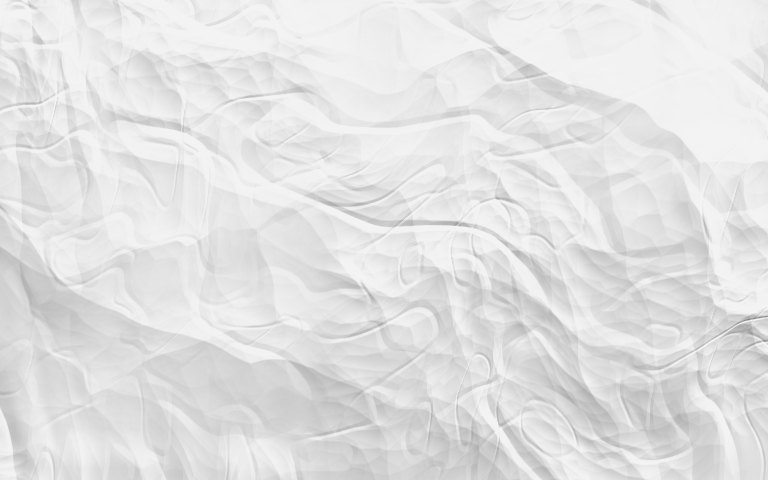
Reproduce this texture procedurally as a Shadertoy shader.

```glsl
const vec2 LIGHT_DIR = vec2(0.5, 0.866);
const vec3 PAPER_TINT = vec3(1.0, 0.997, 1.001);
const float PAPER_WHITE = 0.955;

float hash(vec2 p) {
    return fract(sin(dot(p, vec2(127.1, 311.7))) * 43758.5453);
}

vec2 hash2(vec2 p) {
    return vec2(hash(p), hash(p + 19.7));
}

mat2 rotation(float angle) {
    float c = cos(angle), s = sin(angle);
    return mat2(c, s, -s, c);
}

float noise(vec2 p) {
    vec2 cell = floor(p), f = fract(p);
    f = f * f * f * (f * (f * 6.0 - 15.0) + 10.0);
    float low = mix(hash(cell), hash(cell + vec2(1, 0)), f.x);
    float high = mix(hash(cell + vec2(0, 1)), hash(cell + vec2(1, 1)), f.x);
    return mix(low, high, f.y);
}

vec2 warp(vec2 p, float scale, float amount) {
    vec2 offset = vec2(noise(p * scale), noise(p * scale + 31.4)) - 0.5;
    return p + amount * offset;
}

// Height of curved facets that meet in sharp edges
float facets(vec2 p) {
    vec2 cell = floor(p), f = fract(p);
    float nearest = 8.0;
    for (int y = -1; y <= 1; y++)
    for (int x = -1; x <= 1; x++) {
        vec2 neighbour = vec2(x, y);
        vec2 d = neighbour + hash2(cell + neighbour) - f;
        nearest = min(nearest, dot(d, d));
    }
    return 0.5 * nearest;
}

// Narrow valley along a noise contour
float crease(vec2 p, float width) {
    return min(abs(noise(p) - 0.5), width);
}

// Long upright folds near the two sides
float pleats(vec2 p, float aspect) {
    float left = 1.0 - smoothstep(0.0, 0.28, p.x);
    float right = 1.0 - smoothstep(0.03, 0.16, abs(p.x - 0.88 * aspect));
    float ridge = abs(noise(vec2(p.x * 13.0 + p.y * 1.2, p.y * 1.6)) - 0.5);
    return (left + 0.7 * right) * ridge / 13.0;
}

float paperHeight(vec2 p, float aspect) {
    vec2 q = warp(warp(p, 3.5, 0.14), 11.0, 0.035);
    float crumple = smoothstep(0.25, 0.7, noise(p * 3.2 + 7.3));
    float height = 0.9 * pleats(q, aspect);
    float scale = 2.1;
    for (int i = 0; i < 5; i++) {
        float octave = float(i);
        float fine = smoothstep(0.5, 3.0, octave);
        float weight = mix(0.62, 0.42, octave / 4.0) * mix(1.0, 0.2 + 0.8 * crumple, fine);
        vec2 r = rotation(0.35 + octave * 2.1) * q;
        height += weight * facets(r * scale * vec2(0.75, 1.3) + octave * 13.7) / scale;
        scale *= 1.9;
    }
    // Thin wrinkles, mostly lying flat
    for (int i = 0; i < 3; i++) {
        float layer = float(i);
        float wrinkleScale = 4.0 + 4.5 * layer;
        vec2 r = rotation(0.45 - 0.8 * layer) * q;
        vec2 stretched = r * wrinkleScale * vec2(0.7, 1.3) + layer * 23.1;
        height += mix(0.35, 0.75, crumple) * crease(stretched, 0.09) / wrinkleScale;
    }
    return height;
}

float softCeiling(float value, float ceiling, float softness) {
    return ceiling - softness * log(1.0 + exp((ceiling - value) / softness));
}

void mainImage(out vec4 fragColor, in vec2 fragCoord) {
    float aspect = iResolution.x / iResolution.y;
    vec2 p = fragCoord / iResolution.y;

    // Slope towards the light
    vec2 stepToLight = 0.002 * LIGHT_DIR;
    float rise = paperHeight(p + stepToLight, aspect) - paperHeight(p - stepToLight, aspect);
    float slope = rise / 0.004;

    // Broad light falling from the top
    float tone = mix(0.848, 0.942, smoothstep(-0.05, 0.95, p.y));
    tone -= 0.025 * (1.0 - smoothstep(0.0, 0.25, p.x));
    tone += 0.03 * (noise(p * 2.3 + 4.0) - 0.5);

    // Folds and faint fibre grain
    tone -= 0.105 * slope;
    tone += 0.008 * (noise(p * 150.0) - 0.5);
    tone = softCeiling(tone, PAPER_WHITE, 0.018);

    fragColor = vec4(tone * PAPER_TINT, 1.0);
}
```
